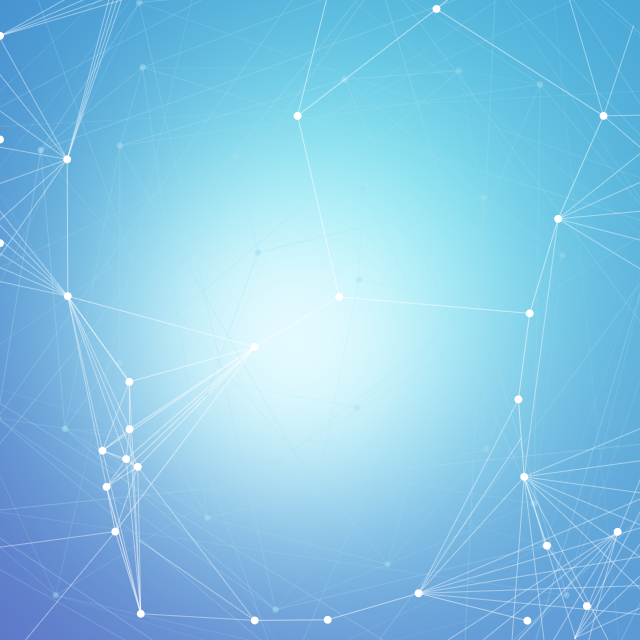
This background is drawn by a WebGL 2 fragment shader. Its source:

```glsl
#version 300 es
precision highp float;

uniform vec2 u_resolution;
out vec4 outColor;

// Background colours and glows
const vec3 TOP_LEFT = vec3(0.25, 0.52, 0.80);
const vec3 TOP_RIGHT = vec3(0.25, 0.60, 0.82);
const vec3 LOW_LEFT = vec3(0.35, 0.43, 0.77);
const vec3 LOW_RIGHT = vec3(0.33, 0.57, 0.82);
const vec3 AQUA_LOW = vec3(0.54, 0.84, 0.94);
const vec3 AQUA_HIGH = vec3(0.47, 0.95, 0.95);
const vec3 CORE = vec3(0.89, 0.98, 1.0);
const vec2 AQUA_CENTER = vec2(0.53, 0.54);
const vec2 CORE_CENTER = vec2(0.46, 0.47);
const float AQUA_SPREAD = 0.24;
const float CORE_SPREAD = 0.075;

// Network
const vec3 FAINT = vec3(0.66, 0.87, 0.94);
const int FAINT_COUNT = 44;
const float GOLDEN_ANGLE = 2.39996;
const float LINE_HALF = 0.0008;
const float DOT_RADIUS = 0.0061;
const float LINK_ALPHA = 0.52;
const float FAN_ALPHA = 0.42;
const vec2 TIP = vec2(0.398, 0.458);
const vec2 INNER = vec2(0.530, 0.536);
const vec2 UPPER = vec2(0.465, 0.819);
const vec2 TOP = vec2(0.682, 0.986);
const vec2 CORNER = vec2(0.965, 0.169);

vec2 pos;
float pixel;
float ink = 0.0;

float hash(float n) { return fract(sin(n * 127.1 + 3.7) * 43758.5); }

// Layer coverage of a shape given its signed distance
void cover(float dist, float alpha) {
    ink = 1.0 - (1.0 - ink) * (1.0 - alpha * clamp(0.5 - dist / pixel, 0.0, 1.0));
}

void node(vec2 c, float radius, float alpha) { cover(length(pos - c) - radius, alpha); }

void link(vec2 a, vec2 b, float alpha) {
    vec2 d = b - a;
    float t = clamp(dot(pos - a, d) / dot(d, d), 0.0, 1.0);
    cover(length(pos - a - d * t) - LINE_HALF, alpha);
}

// Lines from a hub to points spread between a and b
void fan(vec2 hub, vec2 a, vec2 b, int count) {
    for (int i = 0; i < count; i++)
        link(hub, mix(a, b, float(i) / float(count - 1)), FAN_ALPHA);
}

// Node chains along the left, right and lower sides
vec2 leftNode(int i) {
    float s = float(i) / 4.5 - 1.0;
    float inward = smoothstep(-0.8, -0.5, s);
    float zigzag = 0.03 * cos(1.904 * float(i) - 4.57);
    return vec2(0.105 + inward * (0.085 + zigzag), 0.288 + s * (-0.055 + s * (0.108 - 0.3 * s)));
}

vec2 rightNode(int i) {
    float s = float(i) / 3.0 - 1.0;
    return vec2(0.81 + s * (0.12 * s - 0.013), 0.436 - 0.383 * s - 0.06 * (1.0 - s * s));
}

vec2 lowNode(int i) {
    float n = float(i);
    return vec2(0.398 + n * (0.1 + 0.014 * n), 0.045 + 0.028 * sin(2.1 * n - 2.6));
}

// Jittered spiral for the distant network
vec2 faintNode(int i) {
    float n = float(i);
    float angle = GOLDEN_ANGLE * n + 0.7 * hash(n);
    return vec2(0.5, 0.52) + 0.7 * sqrt((n + 0.5) / float(FAINT_COUNT)) * vec2(cos(angle), sin(angle));
}

vec3 background() {
    vec2 q = clamp(pos, 0.0, 1.0), a = pos - AQUA_CENTER, c = pos - CORE_CENTER;
    vec3 col = mix(mix(LOW_LEFT, LOW_RIGHT, q.x), mix(TOP_LEFT, TOP_RIGHT, q.x), q.y);
    col = mix(col, mix(AQUA_LOW, AQUA_HIGH, q.y), exp(-dot(a, a) / AQUA_SPREAD));
    return mix(col, CORE, exp(-dot(c, c) / CORE_SPREAD));
}

void faintNetwork() {
    for (int i = 0; i < FAINT_COUNT; i++) {
        vec2 a = faintNode(i);
        float alpha = mix(0.15, 0.5, hash(float(i) + 50.0));
        node(a, 0.8 * DOT_RADIUS, alpha + 0.15);
        for (int k = 3; k < 9; k += 2) link(a, faintNode(i + k), 0.7 * alpha);
    }
}

void leftNetwork() {
    for (int i = 0; i < 10; i++) {
        vec2 a = leftNode(i);
        node(a, DOT_RADIUS, 1.0);
        if (i < 9) link(a, leftNode(i + 1), LINK_ALPHA);
        if (i > 0 && i < 9) link(a, TIP, LINK_ALPHA);
        if (i > 1 && i < 8) {
            link(a, leftNode(1), FAN_ALPHA);
            link(a, leftNode(i + 2), FAN_ALPHA);
            link(a, leftNode(9), FAN_ALPHA);
        }
    }
    for (int i = 0; i < 3; i++) node(vec2(0.0, 0.944 - 0.162 * float(i)), DOT_RADIUS, 1.0);
    fan(leftNode(0), vec2(0.17, 1.0), vec2(0.19, 1.0), 4);
    fan(leftNode(0), vec2(0.0, 0.60), vec2(0.0, 0.94), 7);
    fan(leftNode(1), vec2(0.0, 0.56), vec2(0.0, 0.67), 6);
    fan(vec2(0.0, 0.944), vec2(0.10, 1.0), vec2(0.19, 1.0), 4);
    fan(leftNode(8), vec2(0.0, 0.145), vec2(0.04, 0.0), 2);
    fan(lowNode(0), leftNode(6), leftNode(9), 3);
}

void rightNetwork() {
    for (int i = 0; i < 7; i++) {
        node(rightNode(i), DOT_RADIUS, 1.0);
        if (i < 6) link(rightNode(i), rightNode(i + 1), LINK_ALPHA);
    }
    for (int i = 0; i < 4; i++) {
        node(lowNode(i), DOT_RADIUS, 1.0);
        if (i < 3) link(lowNode(i), lowNode(i + 1), LINK_ALPHA);
    }
    fan(lowNode(2), rightNode(3), rightNode(4), 3);
    fan(lowNode(2), vec2(1.0, 0.04), vec2(1.0, 0.22), 5);
    fan(rightNode(4), vec2(0.80, 0.0), vec2(0.95, 0.0), 4);
    fan(rightNode(4), vec2(1.0, 0.08), vec2(1.0, 0.33), 6);
    fan(CORNER, vec2(0.70, 0.0), vec2(0.92, 0.0), 5);
    fan(vec2(0.898, 0.003), vec2(1.0, 0.05), vec2(1.0, 0.25), 5);
    fan(rightNode(1), vec2(1.0, 0.58), vec2(1.0, 0.76), 5);
    fan(rightNode(0), vec2(0.89, 1.0), vec2(0.99, 0.96), 2);
    fan(rightNode(0), vec2(1.0, 0.77), vec2(1.0, 0.82), 2);
    link(rightNode(1), rightNode(4), FAN_ALPHA);
    link(rightNode(0), TOP, LINK_ALPHA);
    link(rightNode(2), INNER, LINK_ALPHA);
    node(CORNER, DOT_RADIUS, 1.0);
}

void innerNetwork() {
    vec2 path[5] = vec2[5](TIP, INNER, UPPER, TOP, vec2(0.76, 1.05));
    for (int i = 0; i < 4; i++) {
        node(path[i], DOT_RADIUS, 1.0);
        link(path[i], path[i + 1], LINK_ALPHA);
    }
    link(UPPER, vec2(0.51, 1.0), LINK_ALPHA);
}

void main() {
    float size = min(u_resolution.x, u_resolution.y);
    pos = (gl_FragCoord.xy - 0.5 * u_resolution) / size + 0.5;
    pixel = 1.0 / size;
    vec3 col = background();
    faintNetwork();
    col = mix(col, FAINT, ink);
    ink = 0.0;
    leftNetwork();
    rightNetwork();
    innerNetwork();
    outColor = vec4(mix(col, vec3(1.0), ink), 1.0);
}
```
